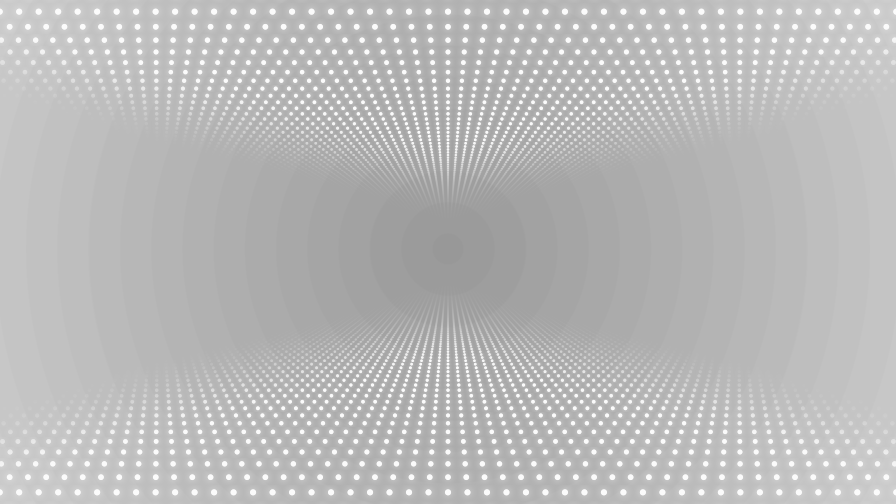
A Shadertoy shader for this background:

```glsl
// Pale gray hall: rows of white dots on floor and ceiling recede to a dim center.

// Gray level of concentric rings, brighter outward, with softened steps
float ringShade(vec2 p, float pixel) {
    float ring = length(p - vec2(0.0, 0.006)) / 0.062;
    float softness = pixel / 0.062;
    float stepped = floor(ring) + smoothstep(0.5 - softness, 0.5 + softness, fract(ring));
    return 0.597 + 0.0122 * stepped;
}

// Coverage of the perspective dot grid, height is the distance from the horizon
float dotGrid(float x, float height, float pixel) {
    // Rows are evenly spaced in depth, columns converge on the horizon
    float row = round((1.0 / height - 2.097) / 0.141);
    float rowHeight = 1.0 / (2.097 + 0.141 * row);
    float spacing = 0.0811 * rowHeight;
    vec2 offset = vec2(x - spacing * round(x / spacing), height - rowHeight);

    // Round dot with a faint halo
    float radius = 0.0133 * rowHeight;
    float d = length(offset);
    float disc = 1.0 - smoothstep(radius - 0.7 * pixel, radius + 0.7 * pixel, d);
    float halo = 0.22 * exp(-d * d / (radius * radius * 3.5));

    // Rows too dense to resolve become continuous rays
    float raySpacing = 0.0811 * height;
    float rayOffset = abs(x - raySpacing * round(x / raySpacing));
    float ray = 1.0 - smoothstep(radius - 0.7 * pixel, radius + 0.7 * pixel, rayOffset);
    float rowGap = 0.141 * height * height;
    float dense = smoothstep(0.3, 0.75, pixel / rowGap);
    return mix(max(disc, halo), 0.65 * ray, dense);
}

void mainImage(out vec4 fragColor, in vec2 fragCoord) {
    vec2 p = (fragCoord - 0.5 * iResolution.xy) / iResolution.y;
    float pixel = 1.0 / iResolution.y;
    float height = max(abs(p.y), 0.02);

    // Dots dissolve toward the horizon, sooner at the sides
    float fade = smoothstep(0.0, 0.16, abs(p.y) - 0.06 - 0.27 * abs(p.x));
    float dots = fade * dotGrid(p.x, height, pixel);

    float shade = mix(ringShade(p, pixel), 0.985, dots);
    fragColor = vec4(vec3(shade), 1.0);
}
```
